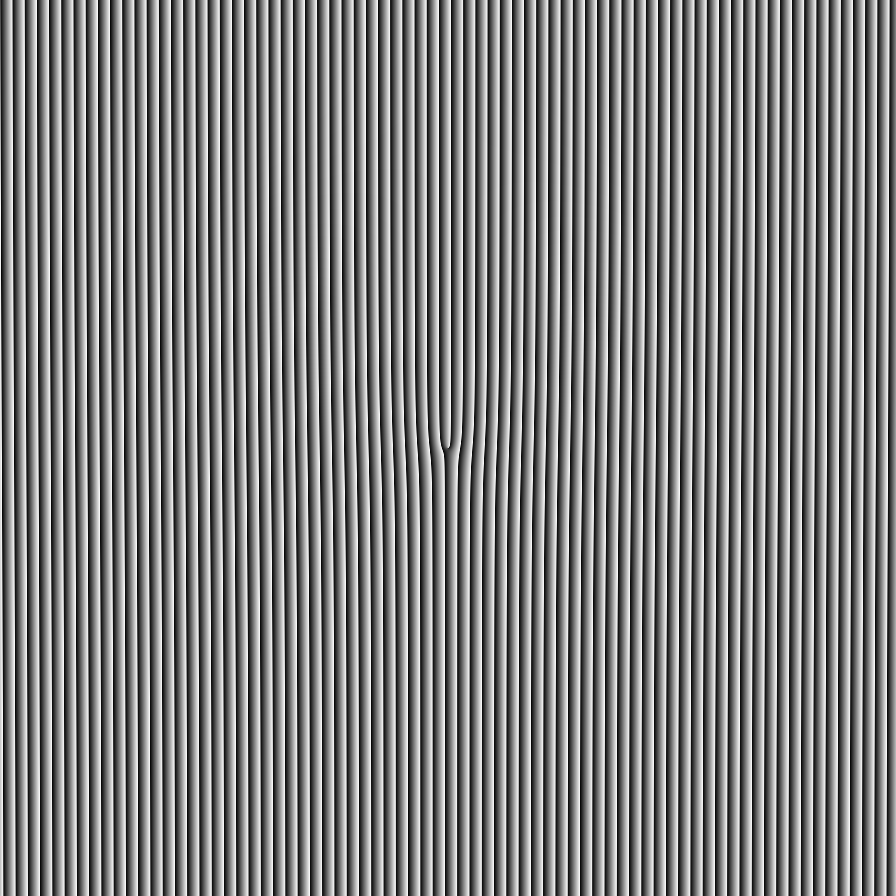
Write a Shadertoy shader that draws this pattern.

```glsl
// Forked sawtooth grating: grey vertical ramps with one extra ramp splitting in at the centre.

const float TAU = 6.28319;
const float RAMPS = 73.3; // ramps per canvas height

// Phase in cycles: a plane wave minus one turn around the centre.
float forkPhase(vec2 p) {
    return RAMPS * p.x - atan(p.y, p.x) / TAU;
}

// Exact gradient of the phase, free of the jump in atan.
vec2 forkGradient(vec2 p) {
    return vec2(RAMPS, 0.0) + vec2(p.y, -p.x) / (TAU * max(dot(p, p), 1e-7));
}

// Sawtooth averaged over a window of the given width in cycles.
float filteredSaw(float phase, float width) {
    float f = fract(phase - 0.5 * width);
    float ramp = f + 0.5 * width;
    float fall = 0.5 * width + (1.0 - f) * (1.0 - width) / width;
    return min(ramp, fall);
}

void mainImage(out vec4 fragColor, in vec2 fragCoord) {
    vec2 p = (fragCoord - 0.5 * iResolution.xy) / iResolution.y;

    // Cycles crossed within most of a pixel set the edge softness.
    float width = clamp(0.75 * length(forkGradient(p)) / iResolution.y, 0.001, 0.8);

    fragColor = vec4(vec3(filteredSaw(forkPhase(p), width)), 1.0);
}
```
